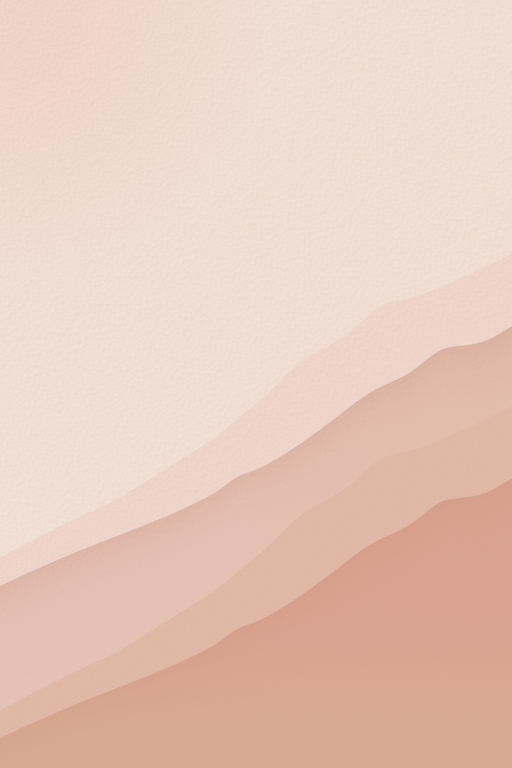
A Shadertoy shader for this background:

```glsl
// Layered blush paper dunes rising to the right, under a pale grained sky.

const vec3 SKY = vec3(0.938, 0.866, 0.826);
const vec3 SKY_BLUSH = vec3(0.936, 0.822, 0.784);
const vec3 VEIL = vec3(0.931, 0.829, 0.790);
const vec3 ROSE = vec3(0.900, 0.755, 0.708);
const vec3 ROSE_SAND = vec3(0.888, 0.738, 0.676);
const vec3 SAND = vec3(0.878, 0.720, 0.650);
const vec3 CLAY = vec3(0.850, 0.640, 0.566);
const vec3 CLAY_WARM = vec3(0.849, 0.668, 0.578);
const vec3 SHADOW_TINT = vec3(0.955, 0.928, 0.908);

float bump(float x, float center, float width) {
    float d = (x - center) / width;
    return exp(-d * d);
}

// Crest heights as fractions of the canvas height
float softCrest(float x) {
    float h = 0.276 + 0.3906 * x;
    h -= 0.0143 * bump(x, 0.28, 0.20) + 0.0020 * bump(x, 0.225, 0.03);
    h -= 0.0033 * bump(x, 0.42, 0.04);
    h += 0.0234 * bump(x, 0.72, 0.20) + 0.0090 * bump(x, 0.59, 0.05);
    return h + 0.0117 * bump(x, 0.745, 0.05);
}

float sharpCrest(float x) {
    float h = 0.2383 + 0.3372 * x;
    h -= 0.0221 * bump(x, 0.40, 0.24) + 0.0026 * bump(x, 0.56, 0.06);
    h += 0.0052 * bump(x, 0.462, 0.03) + 0.0104 * bump(x, 0.73, 0.075);
    h += 0.0156 * bump(x, 0.86, 0.05) - 0.0026 * bump(x, 0.957, 0.03);
    return h;
}

vec2 hash2(vec2 p) {
    vec2 q = vec2(dot(p, vec2(127.1, 311.7)), dot(p, vec2(269.5, 183.3)));
    return fract(sin(q) * 43758.5);
}

// Distance to the nearest scattered cell point
float cellular(vec2 p) {
    vec2 cell = floor(p);
    float nearest = 2.0;
    for (int j = -1; j <= 1; j++) {
        for (int i = -1; i <= 1; i++) {
            vec2 c = cell + vec2(i, j);
            nearest = min(nearest, distance(p, c + hash2(c)));
        }
    }
    return nearest;
}

// Paper relief lit from the upper left
float paperGrain(vec2 p) {
    return cellular(p) - cellular(p + vec2(-0.35, 0.45));
}

// Covers the color below a crest, with a soft shadow along its upper rim
vec3 layer(vec3 under, vec3 paper, float depth, float edge, float shade) {
    float rim = shade * exp(-max(depth, 0.0) / 0.035);
    vec3 shaded = paper * mix(vec3(1.0), SHADOW_TINT, rim);
    return mix(under, shaded, smoothstep(-edge, edge, depth));
}

void mainImage(out vec4 fragColor, in vec2 fragCoord) {
    vec2 uv = fragCoord / iResolution.xy;
    float edge = 0.8 / iResolution.y;
    float soft = softCrest(uv.x);
    float sharp = sharpCrest(uv.x);

    // Sky with a blush in the upper left corner
    float corner = length((uv - vec2(0.0, 1.0)) * vec2(1.0, 1.5));
    vec3 color = mix(SKY_BLUSH, SKY, smoothstep(0.0, 0.6, corner));
    color += vec3(0.002, 0.008, 0.010) * smoothstep(0.75, 0.25, uv.y) * (1.0 - uv.x);

    // Dunes from back to front
    float sharpDepth = sharp - uv.y;
    vec3 rose = mix(ROSE, ROSE_SAND, smoothstep(0.35, 1.0, uv.x));
    vec3 clay = mix(CLAY, CLAY_WARM, smoothstep(0.22, 0.0, uv.y));
    color = layer(color, VEIL, soft - uv.y, edge, 0.0);
    color = layer(color, rose, sharpDepth, edge, 0.8);
    color = layer(color, SAND, soft - 0.199 - uv.y, edge, 0.0);
    color = layer(color, clay, sharpDepth - 0.198, edge, 0.35);

    // Grain is strongest on the sky and faint on the front dunes
    float strength = mix(0.018, 0.004, smoothstep(-0.08, 0.10, sharpDepth));
    color += strength * paperGrain(fragCoord / iResolution.y * 190.0);
    fragColor = vec4(color, 1.0);
}
```
